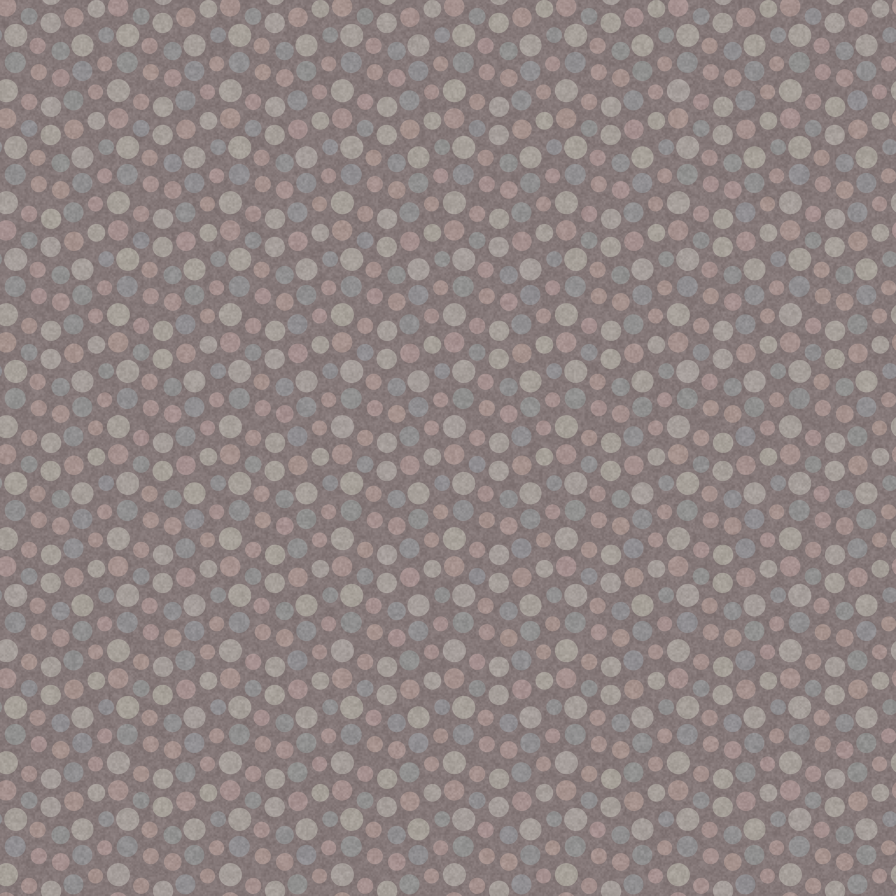
This pattern is drawn by a Shadertoy shader. Its source:

```glsl
#define REPEATS 8.0
#define GRID vec2(5.0, 4.0)
#define ROW_SWAY 0.059
#define COLUMN_WAVE 0.069
#define JITTER vec2(0.016, 0.028)
#define SIZE_WAVE 0.0125
#define TINT_VARIATION 0.010
#define FINE_CELLS 512.0
#define FINE_AMOUNT 0.060
#define SOFT_CELLS 256.0
#define SOFT_AMOUNT 0.045

const float TAU = 6.2831853;
const vec3 GROUND = vec3(0.518, 0.469, 0.469);
const vec3 CREAM  = vec3(0.650, 0.622, 0.601);
const vec3 ROSE   = vec3(0.646, 0.567, 0.556);
const vec3 SLATE  = vec3(0.566, 0.559, 0.564);

// Order of colours along the rows: 0 cream, 1 rose, 2 slate
const int COLOUR_ORDER[20] = int[20](
    1, 2, 0, 1, 0,
    0, 1, 2, 0, 2,
    2, 1, 1, 2, 1,
    0, 1, 0, 2, 1);

float hash(vec2 p) {
    vec3 q = fract(p.xyx * vec3(0.1031, 0.1030, 0.0973));
    q += dot(q, q.yzx + 33.33);
    return fract((q.x + q.y) * q.z);
}

// Value noise that wraps after the given number of cells
float wrappedNoise(vec2 uv, float cells) {
    vec2 p = uv * cells - 0.5;
    vec2 f = smoothstep(0.0, 1.0, fract(p));
    vec2 a = mod(floor(p), cells);
    vec2 b = mod(a + 1.0, cells);
    return mix(mix(hash(a), hash(vec2(b.x, a.y)), f.x),
               mix(hash(vec2(a.x, b.y)), hash(b), f.x), f.y);
}

// Colour and mean radius of a dot
vec4 dotStyle(int kind) {
    if (kind == 0) return vec4(CREAM, 0.091);
    if (kind == 1) return vec4(ROSE, 0.079);
    return vec4(SLATE, 0.082);
}

// Grid of dots whose rows sway sideways and whose columns rise and fall
vec3 dots(vec2 uv) {
    vec2 p = uv * REPEATS;
    float halfPixel = 0.65 * REPEATS / iResolution.y;
    vec3 colour = GROUND;

    for (int j = -1; j <= 1; j++) {
        for (int i = -1; i <= 1; i++) {
            vec2 cell = floor(p * GRID) + vec2(i, j);
            vec2 slot = mod(cell, GRID);
            vec4 style = dotStyle(COLOUR_ORDER[int(slot.x + GRID.x * slot.y)]);

            vec2 center = (cell + 0.5) / GRID;
            center.x += ROW_SWAY * sin(TAU * (slot.y - 0.5) / GRID.y);
            center.y -= COLUMN_WAVE * cos(TAU * (slot.x + 0.5) / GRID.x);
            center += JITTER * (vec2(hash(slot + 3.0), hash(slot + 41.0)) - 0.5);
            style.w += SIZE_WAVE * cos(TAU * (2.0 * slot.x / GRID.x - 0.055));

            // Slight warm or cool shift for each dot
            float tint = hash(mod(cell, GRID * REPEATS) + 71.0) - 0.5;
            style.rgb += tint * TINT_VARIATION * vec3(0.3, 1.0, -1.0);

            float d = length(p - center) - style.w;
            colour = mix(colour, style.rgb, 1.0 - smoothstep(-halfPixel, halfPixel, d));
        }
    }
    return colour;
}

void mainImage(out vec4 fragColor, in vec2 fragCoord) {
    vec2 uv = fragCoord / iResolution.xy;
    vec3 colour = dots(vec2(uv.x, 1.0 - uv.y));

    // Paper grain in two scales
    colour += FINE_AMOUNT * (wrappedNoise(uv, FINE_CELLS) - 0.5);
    colour += SOFT_AMOUNT * (wrappedNoise(uv, SOFT_CELLS) - 0.5);

    fragColor = vec4(colour, 1.0);
}
```
